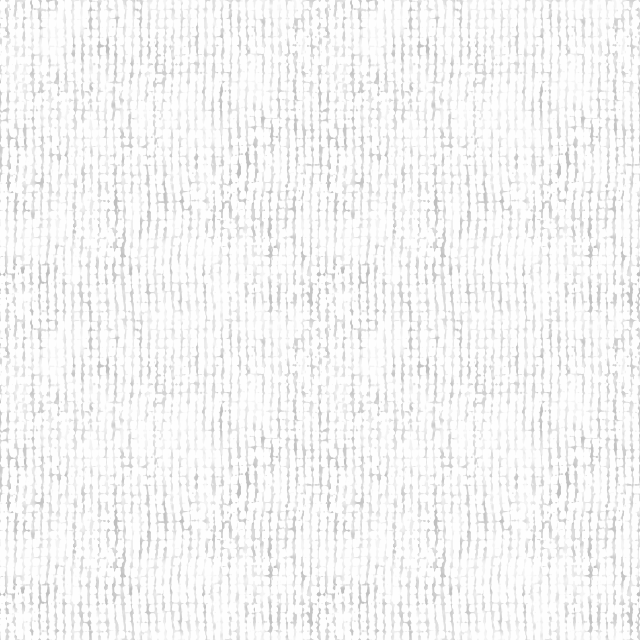
Reproduce this texture procedurally as a three.js fragment shader.

```glsl
varying vec2 vUv;

const float REPEATS = 2.0;               // wear pattern repeats per side
const vec2 CELLS = vec2(39.0, 35.0);     // stitches in one repeat
const vec2 STITCH_MIN = vec2(0.32, 0.44); // half sizes, in cells
const vec2 STITCH_MAX = vec2(0.40, 0.60);
const float CORNER = 0.26;
const vec2 JITTER = vec2(0.13, 0.16);
const vec2 SWAY = vec2(0.55, 0.3);       // slow bending of the threads
const float FRAY = 0.26;
const float EDGE_IN = -0.06;
const float EDGE_OUT = 0.13;
const float SHADE_MIN = 0.04;
const float SHADE_MAX = 0.25;
const vec3 WHITE = vec3(0.995);

float hash(vec2 p) {
  vec3 q = fract(vec3(p.xyx) * 0.1031);
  q += dot(q, q.yzx + 33.33);
  return fract((q.x + q.y) * q.z);
}

// Value noise that wraps after a whole number of lattice steps
float noise(vec2 uv, vec2 period, float seed) {
  vec2 p = uv * period;
  vec2 i = floor(p);
  vec2 f = fract(p);
  f = f * f * (3.0 - 2.0 * f);
  vec2 a = mod(i, period) + seed;
  vec2 b = mod(i + 1.0, period) + seed;
  return mix(mix(hash(a), hash(vec2(b.x, a.y)), f.x),
             mix(hash(vec2(a.x, b.y)), hash(b), f.x), f.y);
}

float roundedBox(vec2 p, vec2 halfSize, float radius) {
  vec2 q = abs(p) - halfSize + radius;
  return length(max(q, 0.0)) + min(max(q.x, q.y), 0.0) - radius;
}

// Distance to the nearest stitch, in cells
float stitches(vec2 p) {
  vec2 base = floor(p);
  float nearest = 1.0;
  for (int y = -1; y <= 1; y++) {
    for (int x = -1; x <= 1; x++) {
      vec2 cell = base + vec2(float(x), float(y));
      vec2 id = mod(cell, CELLS);
      vec2 offset = vec2(hash(id + 7.0), hash(id + 61.0)) - 0.5;
      vec2 size = vec2(hash(id + 113.0), hash(id + 171.0));
      vec2 centre = cell + 0.5 + offset * JITTER;
      vec2 halfSize = mix(STITCH_MIN, STITCH_MAX, size);
      nearest = min(nearest, roundedBox(p - centre, halfSize, CORNER));
    }
  }
  return nearest;
}

void main() {
  vec2 tile = vUv * REPEATS;

  // Bent grid of stitches
  vec2 bend = vec2(noise(tile, vec2(5.0, 6.0), 11.0),
                   noise(tile, vec2(13.0, 5.0), 29.0)) - 0.5;
  float gapDistance = stitches(tile * CELLS + bend * SWAY);

  // Frayed edges, rougher in worn patches
  float worn = smoothstep(0.45, 0.85, noise(tile, vec2(6.0, 7.0), 43.0));
  float fray = noise(tile, CELLS * vec2(4.0, 3.0), 5.0) - 0.5;
  gapDistance += fray * FRAY * (1.0 + 0.7 * worn);
  float gap = smoothstep(EDGE_IN, EDGE_OUT, gapDistance);

  // Shade in the gaps: faint patches, streaks along threads, fine grain
  float patches = 0.4 * noise(tile, vec2(7.0, 8.0), 83.0)
                + 0.6 * noise(tile, vec2(17.0, 13.0), 97.0);
  float streaks = noise(tile, vec2(39.0, 14.0), 131.0);
  float grain = noise(tile, CELLS * 2.0, 151.0);
  float canvasWear = noise(vUv, vec2(5.0, 6.0), 19.0) - 0.5;
  float depth = 0.35 * patches + 0.4 * streaks + 0.25 * grain + 0.08 * canvasWear;
  float shade = mix(SHADE_MIN, SHADE_MAX, smoothstep(0.22, 0.86, depth));

  gl_FragColor = vec4(WHITE - gap * shade, 1.0);
}
```
